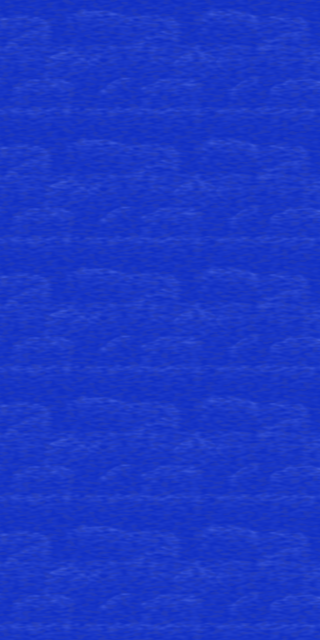
A Shadertoy shader for this texture:

```glsl
const vec2 REPEATS = vec2(2.48, 4.965);
const vec3 DEEP_BLUE = vec3(0.068, 0.185, 0.765);
const vec3 FOAM_BLUE = vec3(0.30, 0.41, 0.88);
const vec3 GREY_BLUE = vec3(0.165, 0.245, 0.69);
const int CRESTS = 10;

// Crest placement in one tile: centre x, top y, half width, drop at the ends
const vec4 SHAPE[CRESTS] = vec4[](
    vec4(0.775, 0.085, 0.28, 0.060), vec4(0.19, 0.125, 0.23, 0.050),
    vec4(0.220, 0.265, 0.20, 0.030), vec4(0.85, 0.355, 0.60, 0.020),
    vec4(0.510, 0.390, 0.18, 0.100), vec4(0.74, 0.430, 0.07, 0.050),
    vec4(0.340, 0.610, 0.27, 0.090), vec4(0.89, 0.625, 0.14, 0.030),
    vec4(0.950, 0.840, 0.60, 0.010), vec4(0.10, 0.450, 0.55, 0.020));

// Crest look: slope, fade length below the edge, strength
const vec3 LOOK[CRESTS] = vec3[](
    vec3(0.03, 0.070, 0.42), vec3(0.05, 0.080, 0.36),
    vec3(-0.25, 0.045, 0.35), vec3(0.0, 0.080, 0.23),
    vec3(-0.08, 0.110, 0.26), vec3(-0.2, 0.070, 0.18),
    vec3(-0.06, 0.080, 0.40), vec3(-0.45, 0.060, 0.40),
    vec3(0.0, 0.045, 0.40), vec3(0.0, 0.060, 0.12));

// The half-cell offset keeps the wrap exact under rounding
vec2 gradientAt(vec2 cell, vec2 period, float seed) {
    cell = floor(mod(cell + 0.5, period));
    float h = fract(sin(dot(cell, vec2(127.1, 311.7)) + seed * 17.3) * 43758.5);
    float angle = 6.28318 * h;
    return vec2(cos(angle), sin(angle));
}

// Gradient noise that wraps after a whole number of cells
float tileNoise(vec2 p, vec2 period, float seed) {
    vec2 q = p * period;
    vec2 cell = floor(q);
    vec2 f = q - cell;
    vec2 w = f * f * f * (f * (f * 6.0 - 15.0) + 10.0);
    vec2 e = vec2(1.0, 0.0);
    float a = dot(gradientAt(cell, period, seed), f);
    float b = dot(gradientAt(cell + e.xy, period, seed), f - e.xy);
    float c = dot(gradientAt(cell + e.yx, period, seed), f - e.yx);
    float d = dot(gradientAt(cell + e.xx, period, seed), f - e.xx);
    return mix(mix(a, b, w.x), mix(c, d, w.x), w.y);
}

// Noise streaks tilted by a whole number of rows per tile
float streaks(vec2 p, vec2 period, float rows, float seed) {
    return tileNoise(p + vec2(0.0, p.x * rows / period.y), period, seed);
}

// Curved foam edge: crisp above, fading downwards
float crest(vec2 p, vec4 shape, vec3 look) {
    float dx = fract(p.x - shape.x + 0.5) - 0.5;
    float across = dx / shape.z;
    float edge = shape.y + shape.w * across * across + look.x * dx;
    float below = fract(p.y - edge + 0.25) - 0.25;
    float window = smoothstep(0.0, 0.6, 1.0 - across * across);
    float fade = exp(-max(below, 0.0) / look.y);
    return look.z * window * fade * smoothstep(-0.022, 0.015, below);
}

float foam(vec2 p) {
    float light = 0.0;
    for (int i = 0; i < CRESTS; i++) {
        light += crest(p, SHAPE[i], LOOK[i]);
    }
    return light;
}

void mainImage(out vec4 fragColor, in vec2 fragCoord) {
    vec2 uv = fragCoord / iResolution.xy;
    vec2 p = vec2(uv.x, 1.0 - uv.y) * REPEATS;

    // Gently ragged foam edges
    vec2 warp = vec2(tileNoise(p, vec2(9.0, 14.0), 1.0),
                     tileNoise(p, vec2(10.0, 16.0), 2.0));
    vec2 warped = p + warp * vec2(0.05, 0.022);

    // Fine ripples, a second greyer set, and patchy wear
    float ripple = streaks(p, vec2(13.0, 48.0), 4.0, 3.0)
                 + 0.8 * streaks(p, vec2(18.0, 44.0), -5.0, 4.0);
    float greyRipple = streaks(p, vec2(12.0, 46.0), 4.0, 6.0)
                     + 0.8 * streaks(p, vec2(17.0, 42.0), -4.0, 7.0);
    float patches = tileNoise(p, vec2(7.0, 17.0), 5.0);

    float light = foam(warped) * (0.74 + 0.50 * patches + 0.75 * ripple);
    light += 0.07 + 0.04 * patches + 0.15 * ripple;

    vec3 color = mix(DEEP_BLUE, FOAM_BLUE, clamp(light, 0.0, 1.0));
    float grey = smoothstep(-0.05, 0.5, greyRipple);
    color = mix(color, GREY_BLUE, 0.48 * grey);
    fragColor = vec4(color, 1.0);
}
```
